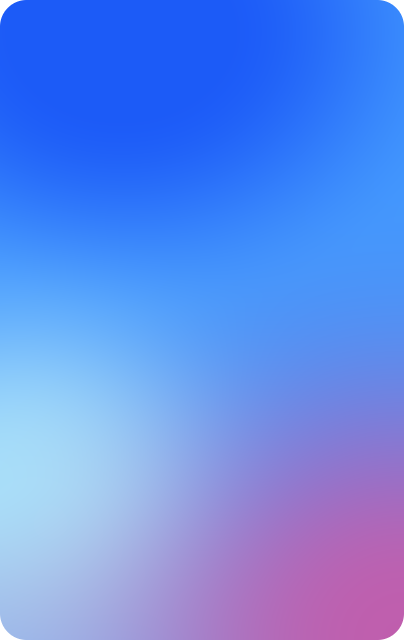
Reproduce this background procedurally as a WebGL 1 fragment shader.

```glsl
precision highp float;
// A soft blue card with rounded corners on white: an azure base under
// a royal blue pool at the top, a pale cyan glow at the lower left and
// a magenta glow rising from the lower right corner.

uniform vec2 u_resolution;

// Elliptical glow: 1 at the center, fading at a rate set by the falloff power.
float glow(vec2 p, vec2 center, vec2 radius, float falloff) {
  return exp(-pow(length((p - center) / radius), falloff));
}

// Signed distance to a rounded box centered on the origin.
float roundedBox(vec2 p, vec2 halfSize, float radius) {
  vec2 q = abs(p) - halfSize + radius;
  return length(max(q, 0.0)) + min(max(q.x, q.y), 0.0) - radius;
}

void main() {
  vec2 uv = gl_FragCoord.xy / u_resolution;

  vec3 azure = vec3(0.26, 0.595, 0.995);
  vec3 royal = vec3(0.11, 0.355, 0.97);
  vec3 cyan = vec3(0.66, 0.88, 0.98);
  vec3 lilac = vec3(0.66, 0.68, 0.87);
  vec3 magenta = vec3(0.75, 0.37, 0.68);

  // Royal pool with a flat core and a wide, soft rim
  float pool = length((uv - vec2(0.3, 0.95)) / vec2(0.7, 0.35));
  vec3 color = mix(royal, azure, smoothstep(0.35, 1.3, pool));

  // Cyan glow, cooled to lilac along the bottom edge
  color = mix(color, cyan, glow(uv, vec2(0.05, 0.2), vec2(0.53, 0.3), 3.0));
  color = mix(color, lilac, 0.5 * (1.0 - smoothstep(0.0, 0.25, uv.y)));

  // Magenta corner
  color = mix(color, magenta, glow(uv, vec2(1.0, 0.0), vec2(0.63, 0.38), 2.5));

  // Rounded card outline, in units of the canvas width
  vec2 size = u_resolution / u_resolution.x;
  float edge = roundedBox((uv - 0.5) * size, 0.5 * size, 0.066);
  float outside = clamp(edge * u_resolution.x + 0.5, 0.0, 1.0);

  gl_FragColor = vec4(mix(color, vec3(1.0), outside), 1.0);
}
```
